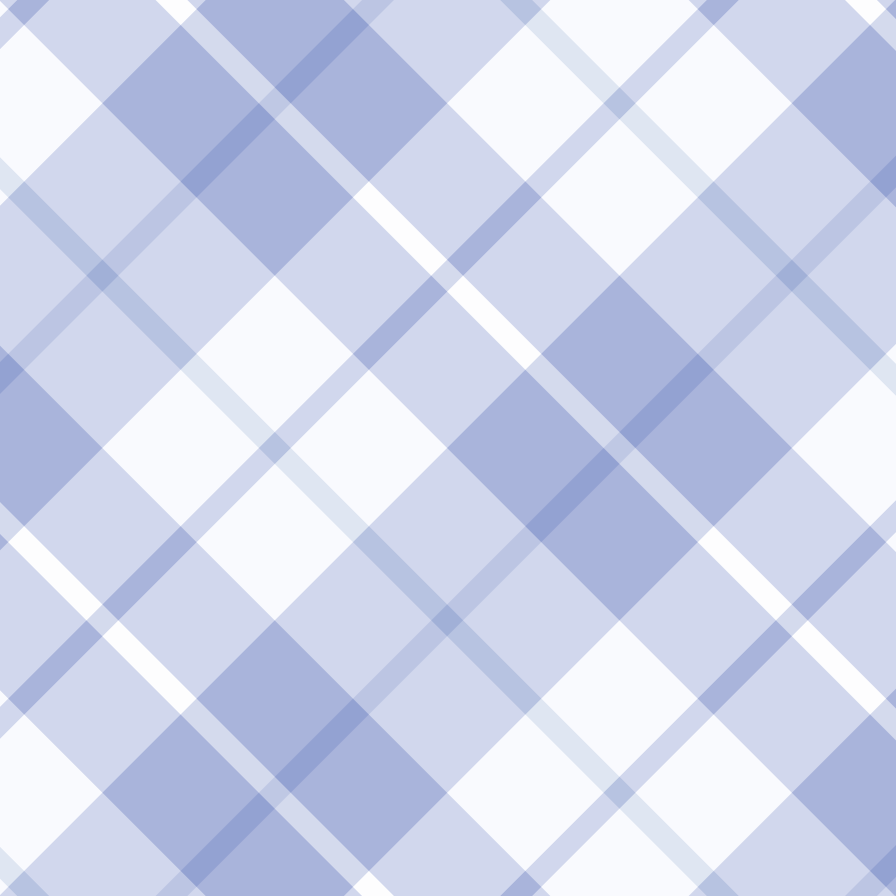
Reproduce this pattern procedurally as a WebGL 2 fragment shader.

```glsl
#version 300 es
precision highp float;

#define PERIOD 0.7695                       // plaid repeat along each diagonal axis
#define CENTER vec2(0.4219, 0.1914)         // middle of the wide bands
#define BAND_HALF 0.25                      // half widths, in repeats
#define STRIPE_HALF 0.0231
#define PAPER vec3(0.977, 0.981, 0.996)
#define BAND_INK vec3(0.158, 0.138, 0.068)  // light removed by each layer
#define RISING_INK vec3(0.083, 0.071, 0.037)
#define FALLING_INK vec3(0.103, 0.080, 0.046)
#define BLEACH vec3(0.014, 0.012, 0.002)

uniform vec2 u_resolution;
out vec4 fragColor;

// Smooth coverage of a band, from the distance to its middle
vec2 coverage(vec2 dist, float halfWidth, float pixel) {
  return clamp((halfWidth - dist) / pixel + 0.5, 0.0, 1.0);
}

void main() {
  float size = min(u_resolution.x, u_resolution.y);
  vec2 uv = gl_FragCoord.xy / size;
  float down = u_resolution.y / size - uv.y;

  // Diagonal axes: x is constant on rising lines, y on falling lines
  vec2 axes = (vec2(uv.x + down, uv.x - down) - CENTER) / PERIOD;
  float pixel = 1.4142 / (size * PERIOD);

  // Distance to the wide band middles; the gap middles lie half a repeat away
  vec2 dist = abs(fract(axes + 0.5) - 0.5);
  vec2 band = coverage(dist, BAND_HALF, pixel);
  vec2 bandStripe = coverage(dist, STRIPE_HALF, pixel);
  vec2 gapStripe = coverage(0.5 - dist, STRIPE_HALF, pixel);

  // Rising stripes fill the gap, falling stripes cut through the band
  float layers = band.x + gapStripe.x + band.y - bandStripe.y;
  vec3 color = PAPER - BAND_INK * layers;

  // Tinted accent stripes and the bleached cut
  color -= RISING_INK * bandStripe.x;
  color -= FALLING_INK * gapStripe.y;
  color += BLEACH * bandStripe.y;

  fragColor = vec4(color, 1.0);
}
```
